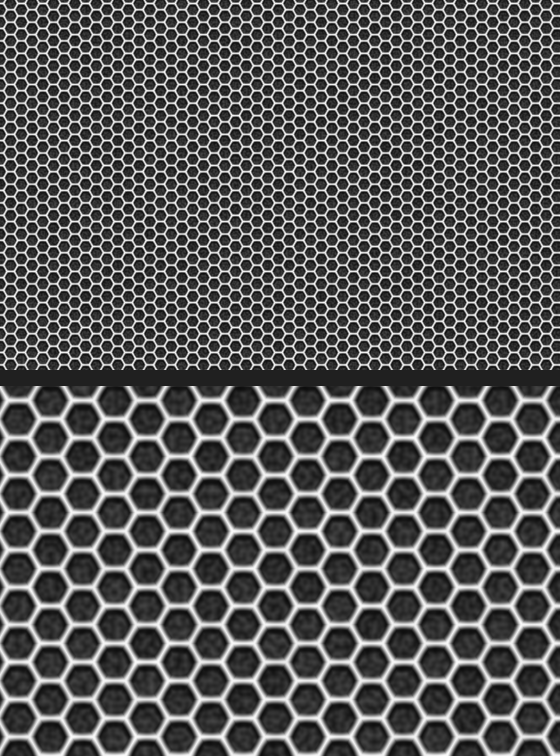
Top, the full canvas; bottom, a detail of the centre.
This pattern is drawn by a Shadertoy shader. Its source:

```glsl
// Perforated metal mesh: rounded hexagonal holes in staggered columns, over a dark backing.
// Each point finds its nearest hole on two interleaved lattices; the distance to the
// hole's edge shades the soft bright wire, and gradient noise roughens the backing.

#define COLUMNS 52.28      // hole columns across, both staggers counted
#define ROWS 29.69         // holes down one column
#define ROW_PHASE 0.91     // height of the lowest even-column hole, in rows
#define WIRE_SOFT 0.155    // reach of the wire's shading, in rows
#define ROUNDNESS 0.35     // 0 = sharp hexagon, 1 = circle
#define WIRE_LIGHT 0.95
#define FLOOR_TONE 0.18
#define SHADOW_TONE 0.07
#define GRAIN 0.13

const float COLUMN_STEP = 0.8660254;

vec2 hash2(vec2 p) {
    vec3 q = fract(p.xyx * vec3(0.1031, 0.1030, 0.0973));
    q += dot(q, q.yzx + 33.33);
    return fract((q.xx + q.yz) * q.zy);
}

float cornerSlope(vec2 corner, vec2 offset) {
    float angle = 6.2831853 * hash2(corner).x;
    return dot(vec2(cos(angle), sin(angle)), offset);
}

float gradientNoise(vec2 p) {
    vec2 i = floor(p), f = fract(p);
    vec2 u = f * f * f * (f * (f * 6.0 - 15.0) + 10.0);
    vec2 e = vec2(1.0, 0.0);
    return mix(mix(cornerSlope(i, f), cornerSlope(i + e, f - e), u.x),
               mix(cornerSlope(i + e.yx, f - e.yx), cornerSlope(i + e.xx, f - e.xx), u.x), u.y);
}

// Flat-topped hexagon metric, equal to 0.5 on the cell border
float hexRadius(vec2 p) {
    p = abs(p);
    return max(p.y, dot(p, vec2(COLUMN_STEP, 0.5)));
}

// Offset from the centre of the nearest hole
vec2 nearestHole(vec2 p) {
    vec2 period = vec2(2.0 * COLUMN_STEP, 1.0);
    vec2 even = p - period * round(p / period);
    vec2 shifted = p - 0.5 * period;
    vec2 odd = shifted - period * round(shifted / period);
    return dot(even, even) < dot(odd, odd) ? even : odd;
}

void mainImage(out vec4 fragColor, in vec2 fragCoord) {
    vec2 uv = fragCoord / iResolution.xy;
    vec2 p = uv * vec2(COLUMNS * COLUMN_STEP, ROWS) - vec2(0.0, ROW_PHASE);
    float pixel = ROWS / iResolution.y;

    vec2 local = nearestHole(p);
    vec2 holeId = round((p - local) / vec2(COLUMN_STEP, 0.5));

    // Backing: grainy, a little different in every hole, shaded below the upper rim
    float holeTone = 0.04 * (hash2(holeId + 71.0).y - 0.5);
    float grain = GRAIN * gradientNoise(p * 5.5 + 200.0);
    float shadow = smoothstep(0.26, 0.40, hexRadius(local + vec2(0.0, 0.08)));
    float backing = mix(FLOOR_TONE + holeTone + grain, SHADOW_TONE + 0.3 * grain, shadow);

    // Wire: brightest along the middle, wider where three strands join
    float edge = 0.5 - mix(hexRadius(local), length(local), ROUNDNESS);
    float wire = 1.0 - smoothstep(-0.02, max(WIRE_SOFT, pixel), edge);
    float sheen = WIRE_LIGHT + 0.06 * gradientNoise(p * 0.9 + 40.0);

    float tone = mix(max(backing, 0.03), sheen, wire);
    fragColor = vec4(vec3(tone), 1.0);
}
```
